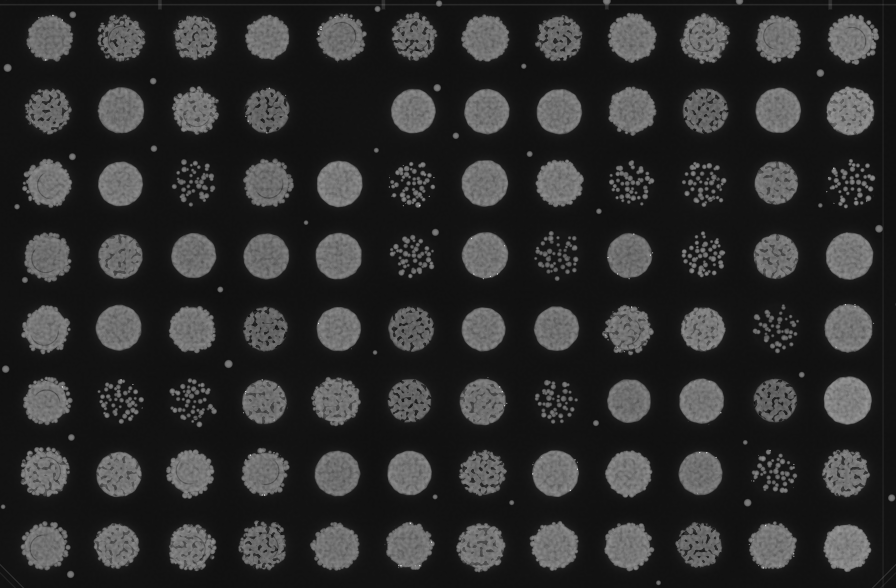
A WebGL 2 fragment shader for this pattern:

```glsl
#version 300 es
precision highp float;

#define GRID vec2(12.0, 8.0)
#define PITCH vec2(0.1239, 0.1234)
#define FIRST vec2(0.0760, 0.0710)
#define ROW_SHIFT 0.0012
#define RADIUS 0.0365
#define EMPTY_CELL vec2(4.0, 6.0)
#define SPARSE_SHARE 0.14
#define PITTED_SHARE 0.15
#define STRAY_SHARE 0.28
#define AGAR 0.068
#define COLONY 0.455
#define SEED 3.7

uniform vec2 u_resolution;
out vec4 fragColor;

float hash(vec2 p) {
  vec3 q = fract(vec3(p.xyx) * 0.1031 + SEED * 0.137);
  q += dot(q, q.yzx + 33.33);
  return fract((q.x + q.y) * q.z);
}

vec2 gradientAt(vec2 p) {
  float a = 6.2832 * hash(p);
  return vec2(cos(a), sin(a));
}

float gradientNoise(vec2 p) {
  vec2 i = floor(p), f = fract(p), e = vec2(0.0, 1.0);
  vec2 u = f * f * f * (f * (f * 6.0 - 15.0) + 10.0);
  float low = mix(dot(gradientAt(i), f), dot(gradientAt(i + e.yx), f - e.yx), u.x);
  float high = mix(dot(gradientAt(i + e), f - e), dot(gradientAt(i + 1.0), f - 1.0), u.x);
  return mix(low, high, u.y);
}

float cover(float d, float soft) {
  return 1.0 - smoothstep(-soft, soft, d);
}

// Distance to small grains, filling a disc or budding along its rim
float grains(vec2 c, vec2 id, float radius, float rough, bool sparse) {
  float d = 1.0;
  float side = 6.2832 * hash(id + 51.0);
  for (int k = 0; k < 46; k++) {
    float n = float(k);
    float h = hash(id * 7.0 + vec2(n, 13.0));
    float g = hash(id * 5.0 + vec2(29.0, n));
    float a = 2.4 * n + 0.9 * h;
    float bud = rough * (0.35 + 0.65 * (0.5 + 0.5 * cos(a - side)));
    float reach = sparse ? sqrt((n + 0.5) / 46.0) * (0.88 + 0.2 * g)
                         : 0.88 + 0.24 * bud * g;
    float size = sparse ? mix(0.0022, 0.0048, h) : mix(0.0025, 0.0052, h);
    d = min(d, length(c - radius * reach * vec2(cos(a), sin(a))) - size);
  }
  return d;
}

// Lines of the moulded dish along the borders
float dishLines(vec2 p, float width, float soft) {
  float tick = abs(mod(p.x - 0.082, 0.38) - 0.19);
  float v = 0.10 * cover(abs(p.y - 0.992) - 0.0012, soft);
  v += 0.12 * cover(max(tick - 0.003, 0.984 - p.y), soft);
  v += 0.07 * cover(abs(p.x - width + 0.022) - 0.001, soft);
  float corner = min(p.x, width - p.x) + p.y;
  v += 0.11 * cover(abs(corner - 0.040) - 0.0015, soft);
  v += 0.06 * cover(abs(corner - 0.026) - 0.0015, soft);
  return v;
}

void main() {
  vec2 p = gl_FragCoord.xy / u_resolution.y;
  float width = u_resolution.x / u_resolution.y;
  float soft = max(0.8 / u_resolution.y, 0.0014);

  // Grid cell and the traits of its colony
  vec2 q = (p - FIRST - vec2(ROW_SHIFT * (p.y - FIRST.y) / PITCH.y, 0.0)) / PITCH;
  vec2 id = clamp(floor(q + 0.5), vec2(0.0), GRID - 1.0);
  vec2 jitter = vec2(hash(id + 11.0), hash(id + 23.0)) - 0.5;
  vec2 c = (q - id) * PITCH - 0.003 * jitter;
  float lastColumn = step(GRID.x - 1.5, id.x);
  float radius = RADIUS + 0.003 * hash(id + 37.0) + 0.002 * lastColumn;
  bool border = id.x < 0.5 || id.y < 0.5 || id.y > GRID.y - 1.5;
  float rough = border ? 0.45 + 0.55 * hash(id + 41.0)
                       : smoothstep(0.6, 1.0, hash(id + 43.0));
  bool sparse = id.y > 0.5 && id.y < 5.5 && hash(id + 61.0) < SPARSE_SHARE;
  float pitted = step(hash(id + 71.0), PITTED_SHARE);
  float present = step(0.5, distance(id, EMPTY_CELL));

  // Colony outline
  float r = length(c);
  float d = r - radius * (1.0 - 0.06 * rough) - 0.0016 * gradientNoise(p * 90.0);
  if (r < radius * 1.5 && (sparse || rough > 0.05)) {
    float buds = grains(c, id, radius, rough, sparse);
    d = sparse ? buds : min(d, buds);
  }

  // Agar with a soft glow around each colony
  float shade = AGAR + 0.008 * gradientNoise(p * 7.0) + 0.006 * gradientNoise(p * 160.0);
  shade += 0.045 * present * exp(-max(r - radius, 0.0) * 150.0) * (sparse ? 0.4 : 1.0);
  shade += dishLines(p, width, soft);

  // Colony surface: pale rim, fine grain, pits and cracks
  float grain = gradientNoise(p * 170.0 + 9.0);
  float rim = smoothstep(0.55, 0.85, r / radius);
  float body = COLONY + 0.035 * rim + 0.09 * grain + 0.05 * (hash(id + 83.0) - 0.5);
  body += 0.03 * lastColumn - 0.05 * pitted;
  float pits = smoothstep(0.08, 0.35, gradientNoise(p * 135.0 + 31.0));
  float pitDepth = mix(0.05 + 0.12 * step(0.75, hash(id + 91.0)), 0.26, pitted);
  body -= sparse ? 0.0 : pits * pitDepth;
  float crack = abs(length(c - 0.008 * jitter) - 0.62 * radius);
  float crackArc = smoothstep(0.0, 0.5, sin(atan(c.y, c.x) + 9.0 * jitter.x));
  body -= 0.16 * step(0.82, rough) * crackArc * cover(crack - 0.0008, soft);
  body -= 0.09 * smoothstep(-0.0035, 0.0, d);
  shade = mix(shade, body, present * cover(d, soft));

  // Glints clinging to the edge of some colonies
  vec2 glintId = floor(p * 250.0);
  float glint = step(0.955, hash(glintId + 5.0)) * step(0.8, hash(id + 97.0));
  glint *= cover(length(fract(p * 250.0) - 0.5) / 250.0 - 0.0012, soft * 0.6);
  shade += 0.4 * present * glint * cover(abs(r - radius) - 0.003, soft);

  // Stray specks in the gaps between colonies
  vec2 gap = floor(q);
  vec2 offset = 0.5 + 0.4 * (vec2(hash(gap + 103.0), hash(gap + 107.0)) - 0.5);
  float strayRadius = mix(0.0035, 0.0068, hash(gap + 109.0));
  float stray = length((q - gap - offset) * PITCH) - strayRadius;
  float isStray = step(hash(gap + 113.0), STRAY_SHARE);
  float strayTone = 0.48 - 0.1 * smoothstep(-0.004, 0.0, stray);
  shade = mix(shade, strayTone, isStray * cover(stray, soft));

  fragColor = vec4(vec3(clamp(shade, 0.0, 1.0)), 1.0);
}
```
